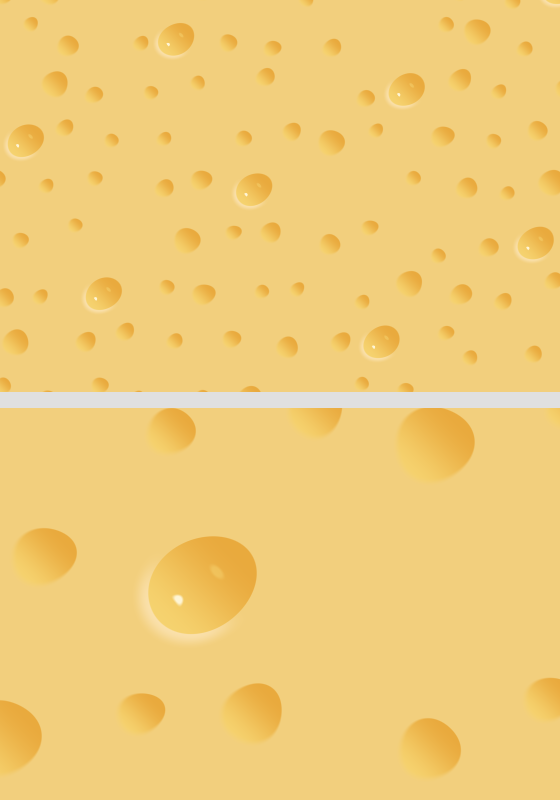
Top, the full canvas; bottom, a detail of the centre.
A Shadertoy shader for this texture:

```glsl
// Pale yellow cheese surface with scattered shaded holes and a few glossy bubbles.

// Lengths are fractions of the canvas height.
const vec3 CHEESE = vec3(0.950, 0.812, 0.490);
const vec3 HOLE_LIT = vec3(0.963, 0.825, 0.435);
const vec3 HOLE_DEEP = vec3(0.914, 0.665, 0.240);
const vec3 HALO = vec3(0.985, 0.890, 0.700);
const vec3 GLINT = vec3(1.0, 0.97, 0.86);

const float CELL = 0.13;            // spacing of the holes
const float ROW_SHIFT = 0.55;       // lets holes run off the top and bottom
const float OCCUPANCY = 0.95;       // share of cells that hold a hole
const float PERIOD = 13.0;          // one bubble and one wide hole per 13 cells
const float BUBBLE_RADIUS = 0.0433;
const float WIDE_RADIUS = 0.0325;
const vec2 SMALL_RADII = vec2(0.0172, 0.0285);
const float HALO_WIDTH = 0.014;
const float SOFT_EDGE = 0.0035;     // blur on the lit side of plain holes
const float TILT = 0.55;            // lean of the long axis, in radians
const vec2 SHADE_DIR = vec2(0.72, 0.69);
const vec2 HALO_DIR = vec2(-0.60, -0.80);

vec3 hash3(vec2 p) {
    vec3 q = fract(p.xyx * vec3(0.1031, 0.1030, 0.0973));
    q += dot(q, q.yxz + 33.33);
    return fract((q.xxy + q.yzz) * q.zyx);
}

vec2 rotate(vec2 p, float angle) {
    float c = cos(angle), s = sin(angle);
    return vec2(c * p.x + s * p.y, c * p.y - s * p.x);
}

// Soft elliptical spot, 1 at its centre.
float spot(vec2 p, vec2 size) {
    return 1.0 - smoothstep(0.4, 1.0, length(p / size));
}

void mainImage(out vec4 fragColor, in vec2 fragCoord) {
    float pixel = 1.0 / iResolution.y;

    // Staggered grid of cells, one hole in each
    vec2 grid = fragCoord * pixel / CELL + vec2(0.0, ROW_SHIFT);
    float row = floor(grid.y);
    grid.x += 0.5 * (1.0 - mod(row, 2.0));
    vec2 id = floor(grid);
    vec3 place = hash3(id + 17.0);
    vec3 form = hash3(id + 71.0);

    // Kind and size
    float kind = mod(id.x + 5.0 * id.y, PERIOD);
    bool bubble = kind == 12.0;
    bool wide = kind == 5.0;
    float radius = mix(SMALL_RADII.x, SMALL_RADII.y, form.x * form.x);
    float aspect = mix(1.0, 1.25, form.y);
    float wobble = 0.035;
    if (wide) {
        radius = WIDE_RADIUS;
        aspect = 1.05;
    }
    if (bubble) {
        radius = BUBBLE_RADIUS;
        aspect = 1.26;
        wobble = 0.012;
    }

    // Position, kept inside the cell
    float reach = radius * 1.15 + (bubble ? 0.5 * HALO_WIDTH : 0.0);
    float room = max(0.0, 0.48 - reach / CELL);
    vec2 centre = 0.5 + room * (2.0 * place.xy - 1.0);
    vec2 p = (fract(grid) - centre) * CELL / radius;

    // Tilted, slightly uneven oval
    float lean = TILT + (bubble ? 0.0 : 0.5 * (form.z - 0.5));
    vec2 oval = rotate(p, lean) * vec2(inversesqrt(aspect), sqrt(aspect));
    float angle = atan(oval.y, oval.x);
    float outline = 1.0 + wobble * cos(3.0 * angle + 6.283 * form.z);
    float dist = (length(oval) - outline) * radius;

    vec3 color = CHEESE;

    // Pale halo below a bubble
    if (bubble) {
        float facing = smoothstep(-0.1, 0.9, dot(normalize(p + 1e-5), HALO_DIR));
        float glow = 1.0 - smoothstep(0.0, HALO_WIDTH, dist);
        color = mix(color, HALO, 0.85 * facing * glow);
    }

    // Hollow, shaded from lower left to upper right
    float shade = dot(p, SHADE_DIR);
    float depth = smoothstep(-1.15, 0.95, shade);
    vec3 hollow = mix(HOLE_LIT, HOLE_DEEP, depth);

    // Reflections on a bubble
    if (bubble) {
        vec2 sheen = rotate(p - vec2(0.29, 0.25), -0.8);
        hollow = mix(hollow, HOLE_LIT, 0.5 * spot(sheen, vec2(0.23, 0.12)));
        vec2 glint = rotate(p - vec2(-0.46, -0.29), -0.9);
        glint.y += 2.5 * glint.x * glint.x;
        hollow = mix(hollow, GLINT, 0.95 * spot(glint, vec2(0.15, 0.11)));
    }

    float blur = 0.75 * pixel;
    if (!bubble) blur += SOFT_EDGE * (1.0 - depth);
    float cover = 1.0 - smoothstep(-blur, blur, dist);
    if (!bubble && !wide) cover *= step(place.z, OCCUPANCY);

    fragColor = vec4(mix(color, hollow, cover), 1.0);
}
```
